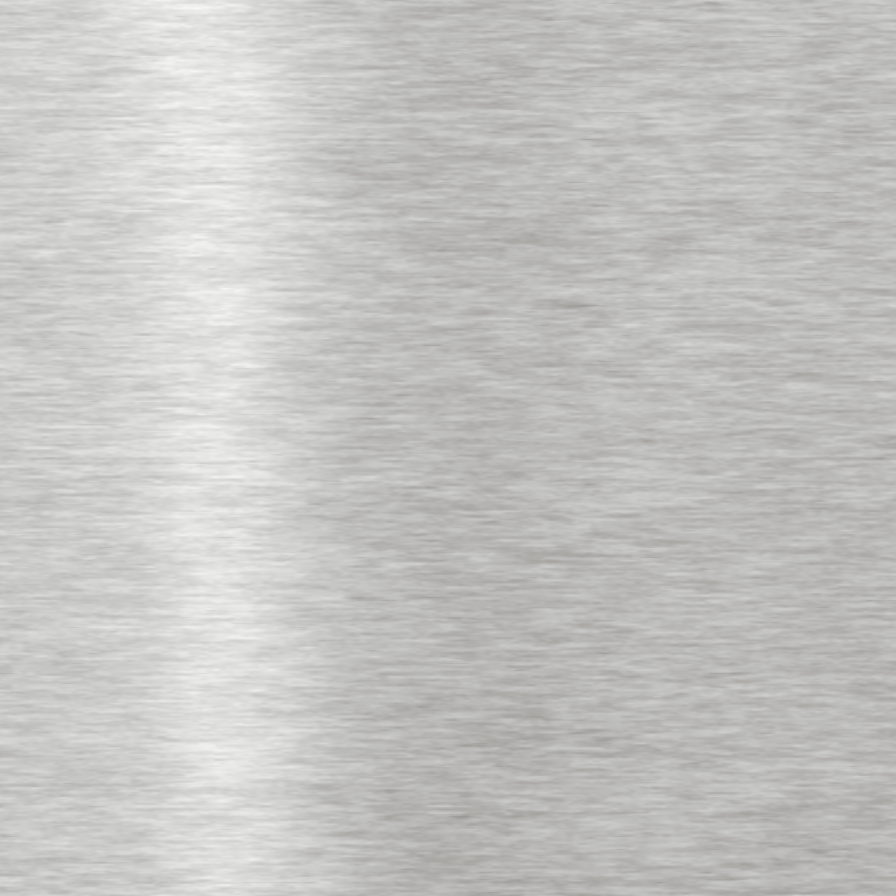
Write a WebGL 2 fragment shader that draws this texture.

```glsl
#version 300 es
precision highp float;

uniform vec2 u_resolution;
out vec4 fragColor;

// Sine-free hash of a lattice cell, 0 to 1
float hash(vec2 cell, float seed) {
  vec3 p = fract(vec3(cell, seed) * vec3(0.1031, 0.1030, 0.0973));
  p += dot(p, p.yzx + 33.33);
  return fract((p.x + p.y) * p.z);
}

// Smooth 1D noise along one row, shifted at random to hide the lattice
float rowNoise(float x, float row, float seed) {
  x += 40.0 * hash(vec2(row, 7.0), seed);
  float cell = floor(x);
  float t = smoothstep(0.0, 1.0, x - cell);
  return mix(hash(vec2(cell, row), seed), hash(vec2(cell + 1.0, row), seed), t);
}

// Horizontal streaks, -0.5 to 0.5; frequency is cells per canvas
float streaks(vec2 uv, vec2 frequency, float seed) {
  vec2 p = uv * frequency;
  float row = floor(p.y);
  float t = smoothstep(0.0, 1.0, p.y - row);
  return mix(rowNoise(p.x, row, seed), rowNoise(p.x, row + 1.0, seed), t) - 0.5;
}

float bell(float x, float center, float width) {
  float d = (x - center) / width;
  return exp(-d * d);
}

// Broad reflection: bright left side, leaning highlight, darker middle
float sheen(vec2 uv) {
  float center = mix(0.262, 0.228, uv.y);
  float light = mix(0.800, 0.732, smoothstep(0.20, 0.50, uv.x));
  light += 0.085 * bell(uv.x, center, 0.09);
  light -= 0.010 * bell(uv.x, 0.54, 0.10);
  light += 0.010 * bell(uv.x, 0.76, 0.12);
  light -= 0.010 * bell(uv.x, 0.0, 0.05);
  return light + 0.032 * (uv.y - 0.5);
}

// Brushed grain from long soft bands to short fine scratches
float grain(vec2 uv) {
  float g = 0.022 * streaks(uv, vec2(5.0, 34.0), 1.0);
  g += 0.040 * streaks(uv, vec2(13.0, 120.0), 2.0);
  g += 0.070 * streaks(uv, vec2(24.0, 250.0), 3.0);
  g += 0.065 * streaks(uv, vec2(46.0, 340.0), 4.0);
  g += 0.042 * streaks(uv, vec2(130.0, 400.0), 5.0);
  return g;
}

// Sparse scratches, kept only where the streak noise is strongest
float scratches(vec2 uv, float seed) {
  return smoothstep(0.36, 0.5, streaks(uv, vec2(28.0, 270.0), seed));
}

// Near-neutral metal, slightly warmer in the dark tones
vec3 steel(float light) {
  float warmth = 1.0 - smoothstep(0.64, 0.78, light);
  return vec3(light) - vec3(0.0, 0.006, 0.014) * warmth - vec3(0.0, 0.0, 0.005);
}

void main() {
  vec2 uv = gl_FragCoord.xy / u_resolution;
  float light = sheen(uv) + grain(uv);
  light += 0.035 * scratches(uv, 11.0) - 0.045 * scratches(uv, 17.0);
  fragColor = vec4(steel(clamp(light, 0.0, 1.0)), 1.0);
}
```
